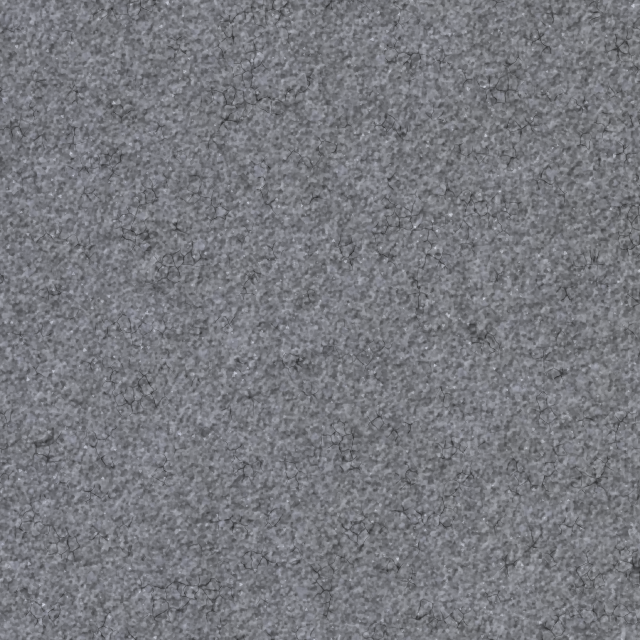
Write a three.js fragment shader that draws this texture.

```glsl
varying vec2 vUv;

vec3 hash3(vec2 cell) {
  vec3 h = fract(cell.xyx * vec3(0.1031, 0.1030, 0.0973));
  h += dot(h, h.yxz + 33.33);
  return fract((h.xxy + h.yzz) * h.zyx);
}

// Soft-edged cellular noise: each cell carries one random tone, centred on zero
float grains(vec2 p, float sharpness) {
  vec2 cell = floor(p);
  float total = 0.0;
  float weights = 0.0;
  for (int y = -1; y <= 1; y++) {
    for (int x = -1; x <= 1; x++) {
      vec2 c = cell + vec2(x, y);
      vec3 h = hash3(c);
      vec2 d = c + h.xy - p;
      float w = exp(-sharpness * dot(d, d));
      total += w * h.z;
      weights += w;
    }
  }
  return total / weights - 0.5;
}

// Distance to the border between the two nearest cells
float crackDistance(vec2 p) {
  vec2 cell = floor(p);
  float nearest = 8.0;
  float second = 8.0;
  for (int y = -1; y <= 1; y++) {
    for (int x = -1; x <= 1; x++) {
      vec2 c = cell + vec2(x, y);
      float d = length(c + hash3(c).xy - p);
      second = min(second, max(nearest, d));
      nearest = min(nearest, d);
    }
  }
  return second - nearest;
}

// Sparse rounded chips of varied size and strength
float chips(vec2 p, float share, float radius, float softness) {
  vec2 cell = floor(p);
  float cover = 0.0;
  for (int y = -1; y <= 1; y++) {
    for (int x = -1; x <= 1; x++) {
      vec2 c = cell + vec2(x, y);
      vec3 h = hash3(c);
      vec3 k = hash3(c + 71.0);
      vec2 d = p - c - h.xy;
      float angle = atan(d.y, d.x);
      float r = radius * mix(0.4, 1.0, k.x * k.x) * (1.0 + 0.2 * sin(angle * 3.0 + k.y * 6.28));
      float chip = 1.0 - smoothstep(r - softness, r + softness, length(d));
      cover = max(cover, chip * step(h.z, share) * mix(0.4, 1.0, k.z));
    }
  }
  return cover;
}

// Broad uneven shading from layered sines
float mottle(vec2 p) {
  return sin(p.x * 7.0 + 2.0 * sin(p.y * 5.0 + 1.0)) * 0.4
       + sin(p.y * 13.0 - p.x * 9.0 + 1.5 * sin(p.x * 11.0)) * 0.35
       + sin(p.x * 23.0 + p.y * 19.0 + 2.0 * sin(p.y * 17.0)) * 0.25;
}

float rubble(vec2 p) {
  return grains(p * 165.0 + 13.0, 5.0) + 0.6 * grains(p * 80.0 + 41.0, 5.0);
}

void main() {
  vec2 p = vUv;
  float clump = grains(p * 32.0 + 7.0, 4.0);
  float height = rubble(p);

  // Crumbly surface lit from the upper left
  float tone = 0.479 + 0.008 * mottle(p) + 0.025 * clump;
  tone += 0.11 * height + 0.19 * grains(p * 260.0 + 90.0, 5.0);
  tone += 0.09 * (height - rubble(p + vec2(-0.0022, 0.0026)));

  // Pale stone chips, partly covered by the grain
  float pebble = chips(p * 44.0 + 19.0, 0.17, 0.38, 0.07);
  tone = mix(tone, 0.57 + 0.4 * (tone - 0.48), pebble * 0.65);

  // Short broken crevices
  vec2 bent = p + 0.006 * vec2(grains(p * 120.0 + 3.0, 4.0), grains(p * 120.0 + 57.0, 4.0));
  float crevice = 1.0 - smoothstep(0.03, 0.16, crackDistance(bent * vec2(58.0, 50.0) + 29.0));
  float broken = smoothstep(0.08, 0.3, grains(p * 38.0 + 63.0, 5.0));
  tone -= 0.12 * crevice * broken * (1.0 - pebble);

  // Tiny bright mineral glints
  tone += 0.2 * chips(p * 120.0 + 37.0, 0.08, 0.32, 0.12);

  // Cool grey, bluer on chips and towards the left
  float blueness = 0.045 + 0.025 * pebble + 0.015 * (0.5 - p.x) + 0.02 * clump;
  vec3 stone = clamp(tone, 0.2, 0.85) * vec3(0.988, 1.0, 1.0 + blueness);
  gl_FragColor = vec4(stone, 1.0);
}
```
